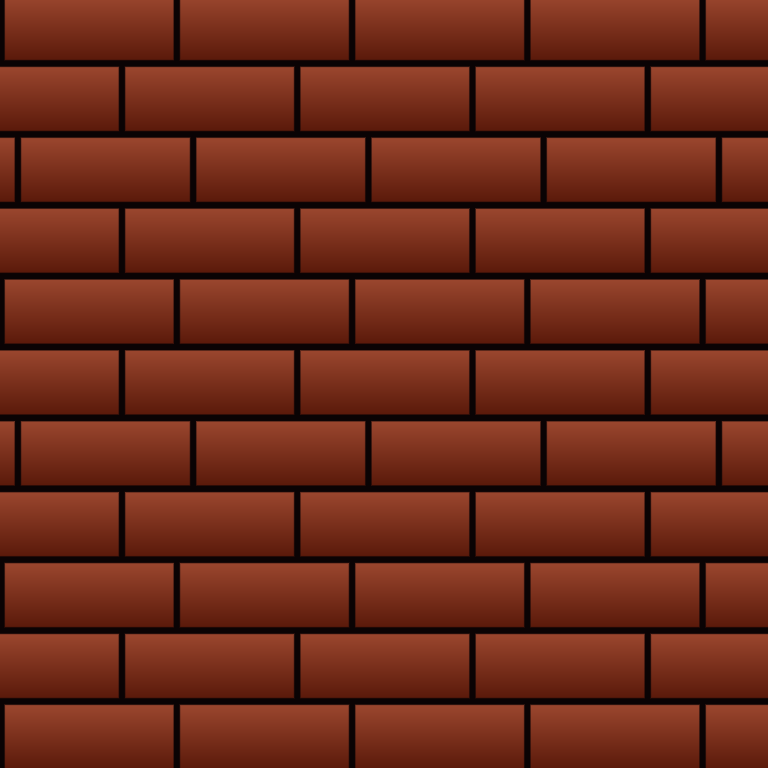
Write a WebGL 1 fragment shader that draws this texture.

```glsl
precision highp float;
// Brick wall: shaded red-brown bricks in staggered courses with dark joints.

uniform vec2 u_resolution;

#define BRICK_SIZE vec2(0.2282, 0.0923)   // pitch, joint included
#define JOINT_WIDTH vec2(0.0083, 0.0089)  // upright joints, level joints
#define EDGE_SOFTNESS 0.0013
#define FIRST_COURSE 0.1044               // part of the top course cut off
#define COURSE_CYCLE 10.0                 // courses before the stagger restarts
#define SHIFT_EVEN 0.009                  // joint positions, in bricks
#define SHIFT_ODD 0.696
#define SHIFT_ALTERNATE 0.102
#define BRICK_TOP vec3(0.605, 0.275, 0.180)
#define BRICK_BOTTOM vec3(0.355, 0.100, 0.040)
#define MORTAR vec3(0.040, 0.010, 0.015)

// Horizontal shift of a course, counted from the top.
float courseShift(float course) {
    float index = mod(course, COURSE_CYCLE);
    float isOdd = mod(index, 2.0);
    float isAlternate = step(1.5, mod(index, 4.0));
    return mix(mix(SHIFT_EVEN, SHIFT_ALTERNATE, isAlternate), SHIFT_ODD, isOdd);
}

// Distance to the nearest brick edge, positive inside the brick.
float brickDistance(vec2 cell) {
    vec2 inset = (0.5 - abs(cell - 0.5)) * BRICK_SIZE - 0.5 * JOINT_WIDTH;
    return min(inset.x, inset.y);
}

void main() {
    vec2 uv = gl_FragCoord.xy / u_resolution;

    // Courses run downward from the top edge.
    vec2 wall = vec2(uv.x, 1.0 - uv.y) / BRICK_SIZE;
    wall.y += FIRST_COURSE;
    wall.x -= courseShift(floor(wall.y));
    vec2 cell = fract(wall);

    // Vertical shading over the face, without the joint.
    float jointShare = JOINT_WIDTH.y / BRICK_SIZE.y;
    float depth = clamp((cell.y - 0.5) / (1.0 - jointShare) + 0.5, 0.0, 1.0);
    vec3 brick = mix(BRICK_TOP, BRICK_BOTTOM, depth);

    // Soft edge between mortar and brick.
    float blur = max(EDGE_SOFTNESS, 0.7 / min(u_resolution.x, u_resolution.y));
    float coverage = smoothstep(-blur, blur, brickDistance(cell));
    gl_FragColor = vec4(mix(MORTAR, brick, coverage), 1.0);
}
```
